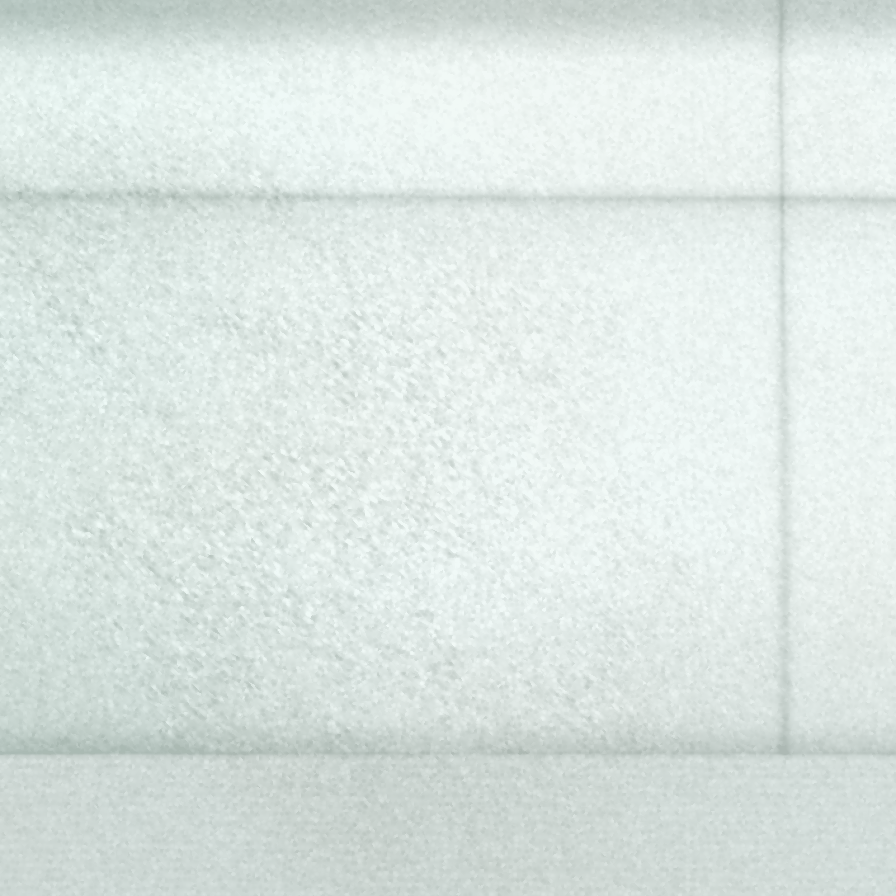
Write a Shadertoy shader that draws this texture.

```glsl
// Pale plaster wall: two horizontal joints and one upright joint divide it into
// softly lit panels above a shaded ledge. Layered sines give the clouding and
// wobble; cellular noise, stretched along a diagonal, gives scuffs and grain.

const vec3 SHADOW = vec3(0.700, 0.745, 0.725);
const vec3 PLASTER = vec3(0.918, 0.950, 0.940);
const float LEDGE_Y = 0.158;
const float JOINT_Y = 0.780;
const float JOINT_X = 0.874;

vec3 hash3(vec2 p) {
    vec3 q = fract(p.xyx * vec3(0.1031, 0.1030, 0.0973));
    q += dot(q, q.yxz + 33.33);
    return fract((q.xxy + q.yzz) * q.zyx);
}

// Distance to the nearest scattered point, and that point's random value.
vec2 cellular(vec2 p) {
    vec2 cell = floor(p), local = fract(p);
    vec2 nearest = vec2(9.0, 0.0);
    for (int j = -1; j <= 1; j++)
    for (int i = -1; i <= 1; i++) {
        vec2 offset = vec2(i, j);
        vec3 seed = hash3(cell + offset + 200.0);
        float d = length(offset + seed.xy - local);
        if (d < nearest.x) nearest = vec2(d, seed.z);
    }
    return nearest;
}

// Smooth clouding from sines that turn and shrink, about -1 to 1.
float clouds(vec2 p) {
    float sum = 0.0, amplitude = 0.5;
    for (int i = 0; i < 5; i++) {
        sum += amplitude * sin(p.x + 1.7 * sin(p.y)) * cos(p.y * 0.9 + float(i));
        p = mat2(1.5, 1.1, -1.1, 1.5) * p + 2.3;
        amplitude *= 0.65;
    }
    return sum;
}

float bell(float d, float width) {
    return exp(-d * d / (width * width));
}

// A fine line inside a soft shadow; d is the signed distance to it.
float joint(float d, float lineWidth, float haloWidth, float lineDepth, float haloDepth) {
    return lineDepth * bell(d, lineWidth) + haloDepth * bell(d, haloWidth);
}

// Signed light and dark marks, one for each cell.
float flecks(vec2 p, float radius) {
    vec2 mark = cellular(p);
    return (1.0 - smoothstep(0.0, radius, mark.x)) * (mark.y - 0.5) * 2.0;
}

// Broad lighting: 0 is full shadow and 1 is bright plaster.
float panelLight(vec2 uv) {
    float below = 1.0 - smoothstep(JOINT_Y - 0.004, JOINT_Y + 0.004, uv.y);
    float light = 1.02 - 0.25 * (1.0 - smoothstep(0.0, 0.58, uv.x));
    light -= 0.30 * (1.0 - smoothstep(LEDGE_Y, 0.44, uv.y));
    light -= 0.16 * smoothstep(0.68, JOINT_Y, uv.y) * below;
    light += 0.20 * bell(uv.y - 0.88, 0.06) * (1.0 - uv.x);
    light -= 0.70 * smoothstep(0.925, 0.995, uv.y);
    return light;
}

void mainImage(out vec4 fragColor, in vec2 fragCoord) {
    vec2 uv = fragCoord / iResolution.xy;
    float pixel = 1.0 / iResolution.y;
    float cloud = clouds(uv * 7.0);
    float wobble = 0.0016 * clouds(uv.yx * 21.0 + 4.0);

    // The ledge has a crisp lower edge and a shadow that fades upward.
    float ledgeY = LEDGE_Y + 0.4 * wobble;
    float wall = smoothstep(-pixel - 0.001, pixel + 0.001, uv.y - ledgeY);
    float ledgeLight = 0.47 + 0.09 * smoothstep(0.4, 1.0, uv.x) - 0.06 * bell(uv.x - 0.43, 0.12);
    float light = mix(ledgeLight, panelLight(uv), wall);
    light -= wall * 0.46 * bell(max(uv.y - ledgeY, 0.0), 0.026);
    light -= 0.16 * bell(uv.y - ledgeY, 0.0035);

    // Joints sag slightly; the upright one softens toward the ledge.
    float sag = JOINT_Y + 0.005 * (0.5 - uv.x) + wobble;
    light -= joint(uv.y - sag, 0.0035, 0.011, 0.18, 0.30);
    float upper = smoothstep(0.48, 0.72, uv.y);
    float uprightX = JOINT_X + 0.002 * sin(uv.y * 5.0) + wobble;
    float upright = joint(uv.x - uprightX, mix(0.006, 0.003, upper), 0.011,
                          mix(0.22, 0.36, upper), 0.22);
    light -= wall * upright * (0.86 + 0.14 * cloud);

    // Diagonal scuffs gather in a band falling across the main panel.
    mat2 turn = mat2(0.77, 0.64, -0.64, 0.77);
    vec2 slant = turn * uv;
    float band = length(turn * (uv - vec2(0.32, 0.46)) * vec2(0.75, 1.05));
    float worn = 1.0 - smoothstep(0.15, 0.55, band);
    float patches = smoothstep(-0.5, 0.5, clouds(slant * vec2(14.0, 24.0)));
    float scuffs = flecks(slant * vec2(75.0, 160.0), 0.75);
    light += wall * (0.06 + 0.36 * worn * patches) * scuffs;
    light -= wall * 0.10 * worn * patches;

    // Fine grain in two sizes, faint ribs on the ledge, and slow clouding.
    float grain = flecks(uv * 190.0, 0.9) + 0.5 * flecks(slant * vec2(80.0, 110.0) + 31.0, 0.9);
    light += (0.15 + 0.10 * worn) * grain + 0.05 * cloud;
    light += 0.025 * (1.0 - wall) * sin(uv.y * 600.0);

    vec3 color = mix(SHADOW, PLASTER, clamp(light, -0.1, 1.12));
    float greenTint = (1.0 - smoothstep(0.0, 0.6, uv.x)) * wall;
    color += vec3(-0.010, 0.004, -0.001) * greenTint;
    color += 0.004 * cloud * vec3(-1.0, 0.2, 1.0);
    fragColor = vec4(color, 1.0);
}
```
